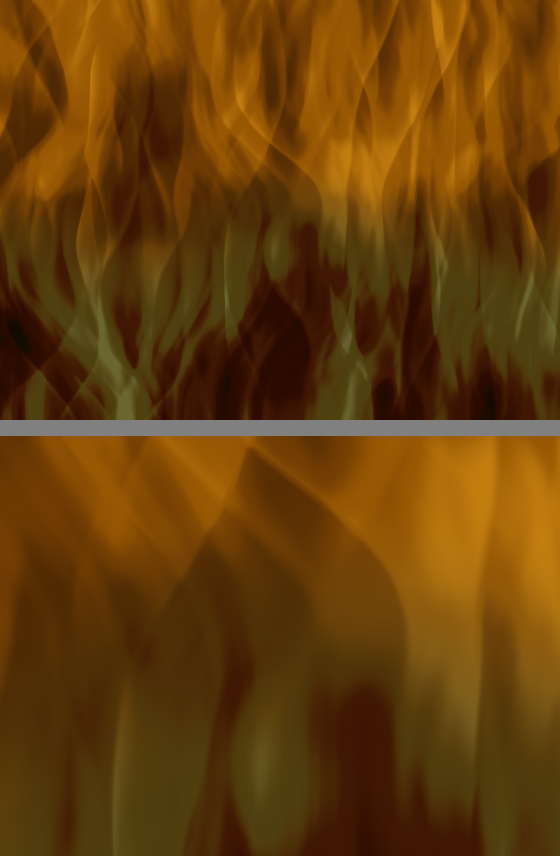
Top: the whole. Bottom: its middle third, enlarged.
Write a WebGL 2 fragment shader that draws this texture.

```glsl
#version 300 es
precision highp float;
// Wall of dim fire: soft amber above, olive glow and dark hollows below.
// Stretched, warped noise sets the heat; curved sheets with one crisp edge
// form the tongues, fine filaments streak them, and a ramp colours the heat.

uniform vec2 u_resolution;
out vec4 fragColor;

const vec3 SOOT  = vec3(0.07, 0.045, 0.005);
const vec3 EMBER = vec3(0.17, 0.04, 0.00);
const vec3 RUST  = vec3(0.25, 0.09, 0.01);
const vec3 BROWN = vec3(0.31, 0.16, 0.01);
const vec3 AMBER = vec3(0.45, 0.24, 0.01);
const vec3 FLAME = vec3(0.59, 0.34, 0.01);
const vec3 GOLD  = vec3(0.76, 0.49, 0.06);
const vec3 OLIVE = vec3(0.31, 0.25, 0.06);
const vec3 PALE  = vec3(0.42, 0.40, 0.19);

const int   SHEET_LAYERS  = 9;
const float SHEET_GAIN    = 0.42;
const float SHEET_MEAN    = 0.20;
const float MASS_GAIN     = 0.54;
const float FILAMENT_GAIN = 0.34;
const float HEAT_LOW      = 0.44;
const float HEAT_HIGH     = 0.90;

float hash(vec2 p) {
    vec3 q = fract(p.xyx * vec3(0.1031, 0.1030, 0.0973));
    q += dot(q, q.yzx + 33.33);
    return fract((q.x + q.y) * q.z);
}

float noise(vec2 p) {
    vec2 i = floor(p), f = fract(p);
    f = f * f * f * (f * (f * 6.0 - 15.0) + 10.0);
    return mix(mix(hash(i), hash(i + vec2(1, 0)), f.x),
               mix(hash(i + vec2(0, 1)), hash(i + vec2(1, 1)), f.x), f.y);
}

float fbm(vec2 p) {
    float sum = 0.0, gain = 0.52;
    for (int i = 0; i < 4; i++) {
        sum += gain * noise(p);
        p = p * vec2(2.1, 1.7) + 17.3;
        gain *= 0.52;
    }
    return sum;
}

// Sideways sway of a rising flame
float sway(vec2 p, float seed) {
    return 0.22 * (noise(vec2(p.x * 1.6 + seed, p.y * 2.4 - seed)) - 0.5)
         + 0.08 * (noise(vec2(p.x * 3.5 - seed, p.y * 5.0 + seed)) - 0.5);
}

// Curved tongues: a sharp bright rim on one side fading across the cell
float sheets(vec2 p) {
    float sum = 0.0;
    for (int i = 0; i < SHEET_LAYERS; i++) {
        float k = float(i), seed = 11.7 * k + 3.1;
        float side = mod(k, 2.0) * 2.0 - 1.0;
        float freq = 2.8 + 1.3 * k;
        float x = side * (p.x + sway(p, seed)) * freq + seed;
        float cell = floor(x), s = x - cell;
        float start = 0.35 * hash(vec2(cell, seed));
        float rim = freq * mix(0.004, 0.03, noise(vec2(cell * 3.7, p.y * 4.0 + seed)));
        float fade = smoothstep(start, start + rim, s) * (1.0 - s)
                   * exp(-2.6 * max(s - start, 0.0));
        float reach = noise(vec2(cell * 5.3 + seed, p.y * 4.0 + 9.0 * hash(vec2(seed, cell))));
        sum += fade * smoothstep(0.40, 0.85, reach);
    }
    return sum;
}

// Thin threads drawn out along the flow
float filaments(vec2 p) {
    float x = p.x + sway(p, 5.0);
    float thread = noise(vec2(x * 34.0, p.y * 3.2)) * 0.6
                 + noise(vec2(x * 80.0 + 7.0, p.y * 4.0)) * 0.4;
    return (thread - 0.5) * smoothstep(0.2, 0.75, noise(p * vec2(7.0, 3.5) + 40.0));
}

vec3 fireRamp(float heat, float low) {
    vec3 c = mix(SOOT, EMBER, smoothstep(-0.22, 0.06, heat));
    c = mix(c, RUST,  smoothstep(0.06, 0.26, heat));
    c = mix(c, BROWN, smoothstep(0.26, 0.46, heat));
    c = mix(c, AMBER, smoothstep(0.46, 0.70, heat));
    c = mix(c, FLAME, smoothstep(0.68, 0.94, heat));
    c = mix(c, GOLD,  smoothstep(0.94, 1.40, heat));
    vec3 smoky = mix(OLIVE, PALE, smoothstep(0.58, 0.95, heat));
    return mix(c, smoky, low * smoothstep(0.26, 0.52, heat));
}

void main() {
    vec2 p = gl_FragCoord.xy / u_resolution.y;
    float y = p.y;

    // Broad heat, hotter toward the top
    vec2 flow = vec2(p.x + sway(p, 2.0), y);
    float mass = smoothstep(0.20, 0.78, fbm(flow * vec2(6.6, 3.2) + 8.0));
    float heat = mix(HEAT_LOW, HEAT_HIGH, smoothstep(0.18, 1.0, y));
    heat += (mass - 0.5) * MASS_GAIN * (1.0 - 0.3 * y);

    // Tongues and threads
    heat += SHEET_GAIN * sheets(p) - SHEET_MEAN;
    heat += FILAMENT_GAIN * filaments(p);

    // Soft dark hollows between the flames, and blurred glowing knots
    float hollow = smoothstep(0.64, 0.92, noise(flow * vec2(8.0, 4.0) + 23.0));
    float knot = smoothstep(0.70, 0.98, noise(flow * vec2(9.0, 5.0) + 61.0));
    heat += 0.26 * knot - 0.36 * hollow * (1.0 - 0.5 * y);

    // Olive haze fades in below an uneven level
    float level = y + 0.16 * (noise(p * vec2(3.0, 2.0) + 90.0) - 0.5);
    float low = 1.0 - smoothstep(0.26, 0.56, level);

    fragColor = vec4(fireRamp(heat, low), 1.0);
}
```
